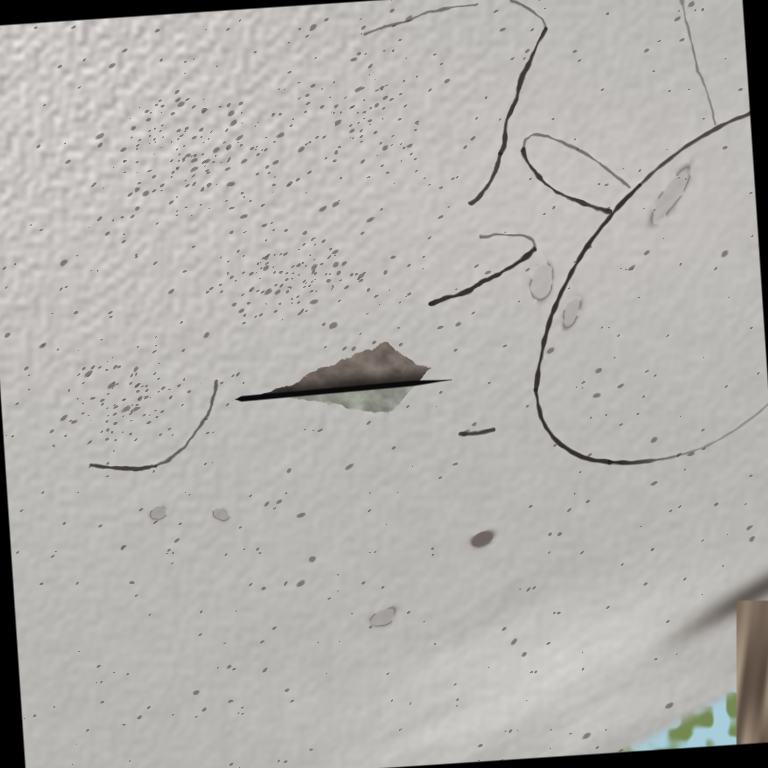
This texture is drawn by a Shadertoy shader. Its source:

```glsl
// Weathered painted sheet, tilted on black, with a torn slit, cracks and chips.
// Cracks are warped Bezier strokes; grain and flecks come from hashed noise.

const float SOFT = .0016; // edge softness

float hash(vec2 p) {
  return fract(sin(dot(p, vec2(127.1, 311.7))) * 43758.5453);
}

float noise(vec2 p) {
  vec2 i = floor(p), f = fract(p);
  f *= f * (3. - 2. * f);
  return mix(mix(hash(i), hash(i + vec2(1, 0)), f.x),
    mix(hash(i + vec2(0, 1)), hash(i + 1.), f.x), f.y);
}

float fbm(vec2 p) {
  float sum = 0., amp = .5;
  for (int i = 0; i < 4; i++, amp *= .5) {
    sum += amp * noise(p);
    p = p * 2.03 + 17.;
  }
  return sum;
}

vec2 rotate(vec2 p, float a) {
  float c = cos(a), s = sin(a);
  return vec2(c * p.x + s * p.y, c * p.y - s * p.x);
}

float glow(vec2 p, vec2 size) {
  p /= size;
  return exp(-dot(p, p));
}

float fill(float d) { return 1. - smoothstep(-SOFT, SOFT, d); }

// Ragged stroke along a quadratic curve, with a lit upper lip
void crack(inout vec3 col, vec2 p, mat3x2 k, float ink) {
  vec2 o = vec2(9), start = k[0];
  for (int i = 1; i < 10; i++) {
    float t = float(i) / 9.;
    vec2 end = mix(mix(k[0], k[1], t), mix(k[1], k[2], t), t);
    vec2 e = end - start, v = p - start;
    v -= e * clamp(dot(v, e) / dot(e, e), 0., 1.);
    if (dot(v, v) < dot(o, o)) o = v;
    start = end;
  }
  float d = length(o), w = (.0007 + .0024 * ink) * (.4 + .9 * noise(p * 90.));
  col += .07 * ink * exp(-d / .004) * smoothstep(0., .003, o.y);
  col = mix(col, vec3(.15, .13, .12), ink * fill(d - w));
}

// Tilted oval with a broken rim
void chip(inout vec3 col, vec2 p, vec2 size, float angle, float body) {
  float d = (length(rotate(p, angle) / size) - 1.) * size.y;
  float rim = .6 * exp(-abs(d) / .0016) * smoothstep(.2, .6, noise(p * 110.));
  col = mix(col, vec3(.36, .32, .31), max(fill(d) * body, rim));
}

// One hashed fleck per cell
float fleck(vec2 p, float density) {
  vec2 id = floor(p);
  vec2 q = fract(p) - .3 - .4 * vec2(hash(id + 3.1), hash(id + 7.7));
  float r = .1 + .2 * hash(id + 9.4);
  q = rotate(q, .6) / vec2(1.5, .8);
  return step(hash(id), density) * smoothstep(r * 1.2, r * .5, length(q));
}

vec3 paint(vec2 p) {
  float light = .85 * glow(p - vec2(0, .95), vec2(.42, .5))
    + .5 * glow(p - vec2(.72, .75), vec2(.4, .22));
  vec3 col = mix(vec3(.715, .708, .695), vec3(.8, .785, .78), light);
  float streak = fbm(rotate(p, .45) * vec2(4, 24)) - .46;
  col += .22 * streak * smoothstep(.35, .05, p.y) * smoothstep(.2, .7, p.x);
  col += .09 * glow(rotate(p - vec2(.72, .12), .45), vec2(.22, .05));
  float rough = .03 + .13 * glow(p - vec2(.08, .95), vec2(.4));
  col += rough * (noise(p * 110.) - noise(p * 110. + vec2(.5, -.6)));
  return col + .035 * (fbm(p * 45.) - .47);
}

void tornSlit(inout vec3 col, vec2 p) {
  float x = p.x, h = p.y - .4522 - x * .0905;
  float ragged = .012 * (fbm(p * 70.) - .47), grain = .7 + .6 * fbm(p * 60.);
  float top = min(.36 * (x - .34), max(1.7 * (.54 - x), .55 * (.592 - x)));
  float base = min(.27 * (x - .365), .543 - x);
  vec3 rust = vec3(.47, .43, .4) * mix(.4, 1., smoothstep(0., .026, h));
  vec3 bare = h > 0. ? rust : vec3(.58, .59, .55);
  col = mix(col, bare * grain, fill(max(h - top, -h - base) - ragged));
  float w = .0035 * smoothstep(.305, .316, x) * smoothstep(.595, .53, x);
  col = mix(col, vec3(.04), fill(abs(h) - w) * step(.0001, w));
}

// Ledge shadow, foliage and post
void corner(inout vec3 col, vec2 p) {
  float e = p.y + .332 - p.x * .57, n = noise(p * 65.);
  float shade = .8 * smoothstep(.82, .99, p.x) * exp(-e * e / .0003);
  col = mix(col, vec3(.27, .24, .22), shade);
  vec3 leaf = mix(vec3(.45, .53, .32), vec3(.66, .8, .85), smoothstep(.3, .6, n));
  col = mix(col, leaf, smoothstep(.012, -.012, p.y + .427 - p.x * .55));
  float stripe = noise(vec2(p.x * 90. - p.y * 12., p.y * 9.));
  vec3 wood = mix(vec3(.3, .25, .21), vec3(.72, .65, .57), stripe);
  col = mix(col, wood, fill(max(.959 - p.x, p.y - .218)));
}

void mainImage(out vec4 fragColor, in vec2 fragCoord) {
  vec2 p = fragCoord / iResolution.xy;
  vec2 q = p + .009 * (vec2(fbm(p * 38.), fbm(p * 38. + 40.)) - .47);
  vec2 s = mix(p, q, .2);
  vec3 c = paint(p);
  // Clustered flecks
  float density = .015 + .3 * glow(p - vec2(.25, .8), vec2(.09, .06))
    + .4 * glow(p - vec2(.38, .64), vec2(.07, .045))
    + .3 * glow(p - vec2(.16, .48), vec2(.07, .05))
    + .2 * glow(p - vec2(.48, .85), vec2(.07));
  for (float i = 0.; i < 3.; i++)
    c = mix(c, vec3(.36, .33, .31), .65 * fleck((q + i * .37) * (65. + 32. * i), density));
  // Oval seam
  crack(c, s, mat3x2(.977,.853, .896,.822, .833,.759), .75);
  crack(c, s, mat3x2(.833,.759, .71,.642, .698,.492), .9);
  crack(c, s, mat3x2(.698,.492, .703,.406, .794,.398), .9);
  crack(c, s, mat3x2(.794,.398, .911,.391, 1,.473), 1. - .7 * smoothstep(.78, .92, p.x));
  // Upper cracks and flakes
  crack(c, q, mat3x2(.71,.961, .665,.88, .652,.8), .85);
  crack(c, q, mat3x2(.652,.8, .645,.765, .614,.733), .8);
  crack(c, q, mat3x2(.664,1, .7,.985, .71,.961), .5);
  crack(c, q, mat3x2(.475,.955, .55,.985, .62,.996), .5);
  crack(c, q, mat3x2(.885,1, .905,.92, .931,.84), .4);
  crack(c, q, mat3x2(.68,.805, .7,.745, .794,.724), .85);
  crack(c, q, mat3x2(.68,.805, .69,.86, .82,.757), .5);
  crack(c, q, mat3x2(.56,.605, .63,.625, .697,.675), .9);
  crack(c, q, mat3x2(.625,.692, .7,.7, .697,.675), .5);
  // Left cracks and sliver
  crack(c, q, mat3x2(.12,.397, .16,.385, .205,.394), .8);
  crack(c, q, mat3x2(.205,.394, .275,.43, .28,.505), .6);
  crack(c, q, mat3x2(.6,.437, .62,.434, .644,.441), .8);
  // Chips
  chip(c, q - vec2(.706, .633), vec2(.025, .014), 1.4, .1);
  chip(c, q - vec2(.744, .592), vec2(.019, .008), 1.1, .15);
  chip(c, q - vec2(.875, .748), vec2(.042, .011), 1., .15);
  chip(c, p - vec2(.628, .298), vec2(.016, .009), .45, .8);
  chip(c, q - vec2(.498, .197), vec2(.017, .009), .5, .2);
  for (float i = 0.; i < 2.; i++)
    chip(c, q - vec2(.205 + .083 * i, .331), vec2(.009), 0., .25);
  tornSlit(c, p);
  corner(c, p);
  // Sheet boundary
  vec2 edge = abs(rotate(p - .5, .0663));
  fragColor = vec4(c * fill(max(edge.x, edge.y) - .499), 1);
}
```
